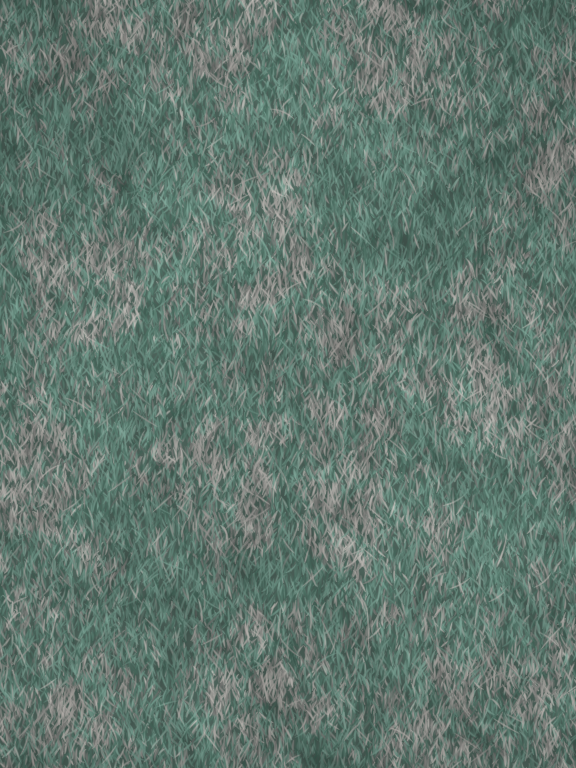
Write a Shadertoy shader that draws this texture.

```glsl
const vec3 SOIL = vec3(0.28, 0.36, 0.33);
const vec3 GREEN_DARK = vec3(0.235, 0.36, 0.315);
const vec3 GREEN_LIGHT = vec3(0.47, 0.615, 0.565);
const vec3 STRAW_DARK = vec3(0.39, 0.40, 0.39);
const vec3 STRAW_LIGHT = vec3(0.72, 0.70, 0.68);

vec4 hash4(vec2 p) {
    vec4 q = fract(p.xyxy * vec4(0.1031, 0.1030, 0.0973, 0.1099));
    q += dot(q, q.wzxy + 33.33);
    return fract((q.xxyz + q.yzzw) * q.zywx);
}

// Distance to the nearest scattered point
float cellular(vec2 p) {
    vec2 cell = floor(p);
    float nearest = 2.0;
    for (int y = -1; y <= 1; y++)
    for (int x = -1; x <= 1; x++) {
        vec2 id = cell + vec2(x, y);
        nearest = min(nearest, length(id + hash4(id + 71.0).xy - p));
    }
    return nearest;
}

vec2 warp(vec2 p) {
    return p + 0.016 * sin(p.yx * vec2(37.0, 29.0) + 2.0 * sin(p * 17.0))
             + 0.005 * sin(p.yx * vec2(113.0, 97.0) + 2.0 * sin(p * 61.0));
}

// Share of withered blades, gathered in ragged patches
float drynessAt(vec2 p) {
    float broad = 1.0 - smoothstep(0.1, 0.75, cellular(p * vec2(5.0, 4.0) + 3.0));
    float small = 1.0 - smoothstep(0.1, 0.7, cellular(p * vec2(19.0, 15.0) + 9.0));
    return 0.03 + 0.2 * broad + 0.16 * small + 0.75 * broad * small;
}

// Uneven tufts: positive where the turf is paler
float tuftAt(vec2 p) {
    float tufts = 0.45 - cellular(p * vec2(34.0, 26.0) + 21.0);
    float clumps = 0.45 - cellular(p * vec2(13.0, 10.0) + 40.0);
    return 0.2 * tufts + 0.16 * clumps;
}

// Soft coverage of a bent, tapering blade centred on the origin
float blade(vec2 p, float angle, float halfLength, float halfWidth, float bend, float blur) {
    float c = cos(angle), s = sin(angle);
    p = vec2(c * p.x + s * p.y, c * p.y - s * p.x);
    float along = p.y / halfLength;
    p.x += bend * halfLength * (along * along - 0.3);
    float taper = 1.0 - along * along;
    float edge = abs(p.x) - halfWidth * taper;
    return (1.0 - smoothstep(-blur, blur, edge)) * smoothstep(0.0, 0.3, taper);
}

vec3 bladeColor(float tone, float dry) {
    return mix(mix(GREEN_DARK, GREEN_LIGHT, tone), mix(STRAW_DARK, STRAW_LIGHT, tone), dry);
}

// One blade per grid cell, painted over the colour below
vec3 bladeLayer(vec3 color, vec2 p, float seed, float size, float density, float spread,
                float halfWidth, float minTone, float dryness, float opacity, float blur) {
    vec2 grid = p / size + seed * vec2(7.31, 3.77);
    vec2 cell = floor(grid);
    for (int y = -1; y <= 1; y++)
    for (int x = -1; x <= 1; x++) {
        vec2 id = cell + vec2(x, y);
        vec4 place = hash4(id + seed * 19.0);
        vec4 look = hash4(id + seed * 31.0 + 113.0);
        if (look.w > density) continue;
        float angle = (place.z + place.w - 1.0) * spread;
        float halfLength = size * mix(0.5, 0.95, look.x);
        float bend = (fract(look.x * 13.7) - 0.5) * 0.4;
        float cover = blade((grid - id - place.xy) * size, angle, halfLength,
                            halfWidth, bend, blur);
        float dry = smoothstep(-0.1, 0.1, dryness - look.z);
        color = mix(color, bladeColor(mix(minTone, 1.0, look.y), dry), cover * opacity);
    }
    return color;
}

void mainImage(out vec4 fragColor, in vec2 fragCoord) {
    vec2 p = fragCoord / iResolution.y;
    vec2 uv = fragCoord / iResolution.xy;
    float blur = 0.0007 + 0.5 / iResolution.y;
    vec2 warped = warp(p);
    float dryness = drynessAt(warped);
    vec3 color = SOIL;

    // Dense upright turf
    for (int i = 0; i < 8; i++) {
        float seed = float(i) + 1.0;
        color = bladeLayer(color, p, seed, 0.0095 + 0.0008 * seed, 0.9, 1.0,
                           0.00125, 0.0, dryness, 0.8, blur);
    }
    // Loose longer strands
    for (int i = 0; i < 4; i++) {
        float seed = float(i) + 11.0;
        color = bladeLayer(color, p, seed, 0.019 + 0.003 * float(i), 0.28, 1.3,
                           0.001, 0.6, dryness + 0.12, 0.7, blur);
    }

    // Uneven light, dimmer toward the corners
    float light = 1.0 + tuftAt(warped) + 0.04 * sin(p.x * 9.0 + 2.0 * sin(p.y * 5.0));
    light *= 1.03 - 0.28 * pow(length(uv - 0.5), 2.0);
    fragColor = vec4(color * light, 1.0);
}
```
